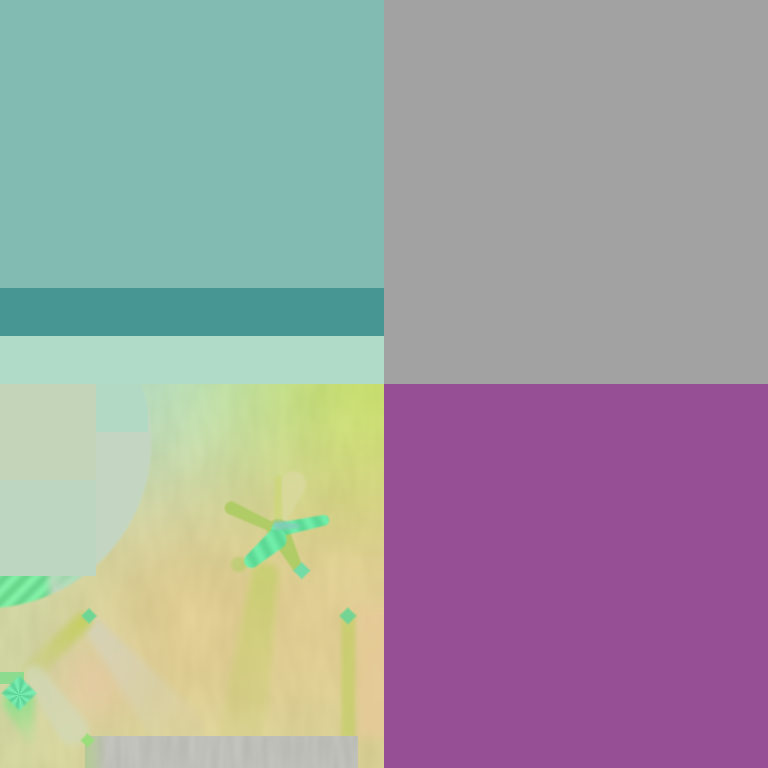
This texture map is drawn by a Shadertoy shader. Its source:

```glsl
// Four-panel texture map: teal bands, flat grey, flat purple, and a pastel relief with a disc and star.

float hash(vec2 p) {
    return fract(sin(dot(p, vec2(127.1, 311.7))) * 43758.5);
}

vec2 gradient(vec2 cell) {
    float a = 6.2832 * hash(cell);
    return vec2(cos(a), sin(a));
}

float gradientNoise(vec2 p) {
    vec2 i = floor(p), f = fract(p), u = f * f * (3.0 - 2.0 * f), e = vec2(1, 0);
    return mix(mix(dot(gradient(i), f), dot(gradient(i + e.xy), f - e.xy), u.x),
               mix(dot(gradient(i + e.yx), f - e.yx), dot(gradient(i + 1.0), f - 1.0), u.x), u.y);
}

// Coverage of a signed distance with edge softness s
float fill(float d, float s) {
    return 1.0 - smoothstep(-s, s, d);
}

float box(vec2 p, vec2 lo, vec2 hi) {
    vec2 d = abs(p - 0.5 * (lo + hi)) - 0.5 * (hi - lo);
    return max(d.x, d.y);
}

float diamond(vec2 p, float r) {
    return (abs(p.x) + abs(p.y) - r) * 0.707;
}

// Segment whose radius runs from ra at a to rb at b
float taper(vec2 p, vec2 a, vec2 b, float ra, float rb) {
    vec2 ab = b - a;
    float t = clamp(dot(p - a, ab) / dot(ab, ab), 0.0, 1.0);
    return length(p - a - ab * t) - mix(ra, rb, t);
}

// Streak that fades from a toward b
float streak(vec2 p, vec2 a, vec2 b, float ra, float rb) {
    vec2 ab = b - a;
    float t = clamp(dot(p - a, ab) / dot(ab, ab), 0.0, 1.0);
    return fill(taper(p, a, b, ra, rb), 0.018) * (1.0 - 0.8 * t);
}

vec3 starfish(vec3 col, vec2 q, float px) {
    vec2 c = vec2(0.724, 0.62);
    vec3 olive = vec3(0.69, 0.80, 0.40), mint = vec3(0.40, 0.89, 0.62);
    // Pale upper arm with its shaded flank
    col = mix(col, vec3(0.85, 0.85, 0.62), 0.8 * fill(taper(q, c, vec2(0.765, 0.74), 0.01, 0.032), 0.006));
    col = mix(col, vec3(0.80, 0.84, 0.47), 0.8 * fill(taper(q, c, vec2(0.725, 0.755), 0.012, 0.008), 0.005));
    // Shaded arms, then lit arms
    col = mix(col, olive, fill(taper(q, c, vec2(0.602, 0.677), 0.012, 0.017), px));
    col = mix(col, olive, fill(taper(q, c, vec2(0.775, 0.522), 0.028, 0.013), px));
    col = mix(col, olive, 0.6 * fill(length(q - vec2(0.622, 0.53)) - 0.02, 0.008));
    float ridges = 0.04 * sin(130.0 * (q.x + 0.5 * q.y));
    col = mix(col, mint + ridges, fill(taper(q, c, vec2(0.843, 0.645), 0.018, 0.014), px));
    col = mix(col, mint - ridges, fill(taper(q, c - vec2(0.005, 0.025), vec2(0.655, 0.54), 0.027, 0.019), px));
    col = mix(col, vec3(0.45, 0.86, 0.65), fill(diamond(q - vec2(0.786, 0.514), 0.022), 0.004));
    return mix(col, vec3(0.53, 0.79, 0.74), 0.8 * fill(taper(q, c + vec2(0.0, 0.012), c + vec2(0.05, 0.01), 0.012, 0.005), 0.008));
}

vec3 relief(vec2 q, float px) {
    // Pastel ground
    vec3 upper = mix(vec3(0.72, 0.87, 0.76), vec3(0.78, 0.87, 0.43), smoothstep(0.3, 1.0, q.x));
    vec3 lower = mix(vec3(0.81, 0.83, 0.63), vec3(0.87, 0.80, 0.57), smoothstep(0.0, 0.5, q.x));
    vec3 col = mix(lower, upper, smoothstep(0.42, 1.05, q.y));
    col = mix(col, vec3(0.83, 0.83, 0.60), 0.5 * smoothstep(0.3, 0.0, q.y));
    col += 0.035 * gradientNoise(q * vec2(9, 5)) + 0.02 * gradientNoise(q * vec2(40, 14));

    // Soft peach glows and long shadows
    col = mix(col, vec3(0.91, 0.79, 0.64), 0.7 * exp(-dot(q - vec2(0.24, 0.22), q - vec2(0.24, 0.22)) * 90.0));
    col = mix(col, vec3(0.91, 0.79, 0.60), 0.7 * fill(box(q, vec2(0.93, 0.08), vec2(1.1, 0.42)), 0.025));
    col = mix(col, vec3(0.83, 0.82, 0.73), 0.8 * streak(q, vec2(0.25, 0.36), vec2(0.46, 0.10), 0.025, 0.07));
    col = mix(col, vec3(0.77, 0.81, 0.42), 0.75 * streak(q, vec2(0.69, 0.50), vec2(0.63, 0.08), 0.035, 0.06));
    col = mix(col, vec3(0.77, 0.81, 0.38), 0.9 * streak(q, vec2(0.215, 0.38), vec2(0.08, 0.25), 0.022, 0.025));
    col = mix(col, vec3(0.77, 0.81, 0.40), fill(box(q, vec2(0.889, 0.08), vec2(0.925, 0.40)), 0.01) * 0.7);

    // Disc with green lower rim and overlaid panels
    float disc = length(q - vec2(-0.04, 0.85)) - 0.434;
    vec3 discCol = mix(vec3(0.77, 0.84, 0.76), vec3(0.70, 0.85, 0.77), fill(box(q, vec2(0.25, 0.875), vec2(0.385, 1.1)), px));
    float rim = smoothstep(0.15, 0.11, q.x) * fill(q.y - 0.5, px);
    rim = max(rim, 0.45 * fill(length(q - vec2(0.17, 0.52)) - 0.045, 0.04));
    discCol = mix(discCol, vec3(0.46, 0.89, 0.60) + 0.05 * sin(120.0 * (q.x - q.y)), rim);
    col = mix(col, discCol, fill(disc, 0.006));
    vec3 panel = mix(vec3(0.74, 0.84, 0.76), vec3(0.77, 0.83, 0.72), smoothstep(-px, px, q.y - 0.75));
    col = mix(col, panel, fill(box(q, vec2(-0.1, 0.5), vec2(0.25, 1.1)), px));

    col = starfish(col, q, 0.003 + px);

    // Small green studs and the left corner piece
    col = mix(col, vec3(0.43, 0.84, 0.58), fill(diamond(q - vec2(0.232, 0.396), 0.02), 0.004));
    col = mix(col, vec3(0.45, 0.83, 0.58), fill(diamond(q - vec2(0.906, 0.396), 0.022), 0.004));
    col = mix(col, vec3(0.82, 0.85, 0.72), 0.7 * fill(taper(q, vec2(0.09, 0.24), vec2(0.19, 0.10), 0.025, 0.04), 0.015));
    col = mix(col, vec3(0.55, 0.88, 0.54), 0.85 * streak(q, vec2(0.05, 0.17), vec2(0.075, 0.08), 0.04, 0.015));
    col = mix(col, vec3(0.55, 0.86, 0.56), fill(box(q, vec2(-0.1, 0.219), vec2(0.0625, 0.25)), px));
    float facets = 0.05 * sin(8.0 * atan(q.y - 0.19, q.x - 0.05));
    col = mix(col, vec3(0.42, 0.88, 0.65) + facets, fill(diamond(q - vec2(0.05, 0.195), 0.045), 0.005));

    // Grey base bar
    vec3 bar = vec3(0.75, 0.75, 0.73) + 0.04 * gradientNoise(q * vec2(60, 9));
    bar = mix(bar, vec3(0.70, 0.80, 0.56), 0.8 * smoothstep(0.29, 0.22, q.x));
    col = mix(col, bar, fill(box(q, vec2(0.221, -0.1), vec2(0.932, 0.083)), px));
    return mix(col, vec3(0.60, 0.87, 0.48), fill(diamond(q - vec2(0.228, 0.072), 0.018), 0.004));
}

void mainImage(out vec4 fragColor, in vec2 fragCoord) {
    vec2 uv = fragCoord / iResolution.xy;
    float px = 0.5 / iResolution.y;
    // Teal bands over the relief
    vec3 left = relief(uv * 2.0, 2.0 * px);
    left = mix(left, vec3(0.69, 0.86, 0.79), smoothstep(-px, px, uv.y - 0.5));
    left = mix(left, vec3(0.28, 0.59, 0.58), smoothstep(-px, px, uv.y - 0.5625));
    left = mix(left, vec3(0.51, 0.735, 0.70), smoothstep(-px, px, uv.y - 0.625));
    vec3 right = mix(vec3(0.59, 0.31, 0.58), vec3(0.635), smoothstep(-px, px, uv.y - 0.5));
    fragColor = vec4(mix(left, right, smoothstep(-px, px, uv.x - 0.5)), 1.0);
}
```
